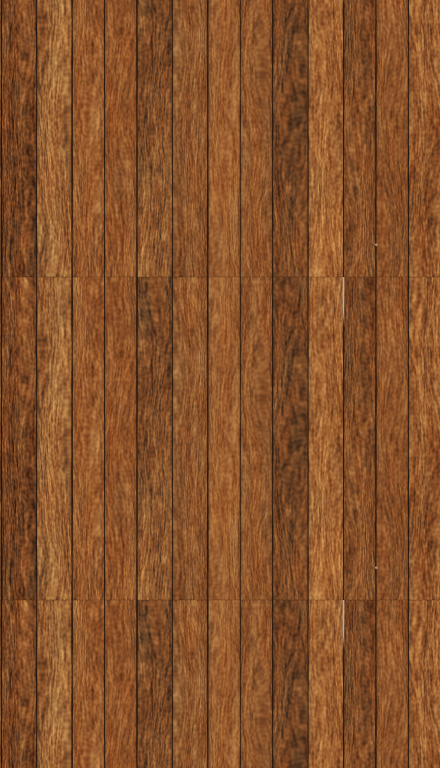
A Shadertoy shader for this texture:

```glsl
// Thirteen upright hardwood planks of uneven tone, parted by thin dark gaps.
// One block of boards is stacked with a hard joint between the copies; the grain
// is stretched gradient noise, seeded per plank and warped into growth rings.

const float PLANKS = 13.0;
const float PITCH = 0.0771;         // mean plank width
const float BLOCK_HEIGHT = 0.4206;  // height of one repeat
const float BLOCK_BASE = 0.2188;    // level of the lowest joint

// Per plank: mean tone, rise in tone from bottom to top, strength of figure
const vec3 WOOD[13] = vec3[13](
    vec3(0.36, 0.14, 1.0), vec3(0.59, -0.03, 1.0), vec3(0.55, 0.02, 0.6),
    vec3(0.50, -0.04, 0.4), vec3(0.43, -0.20, 0.9), vec3(0.49, 0.03, 0.5),
    vec3(0.57, 0.02, 0.3), vec3(0.50, -0.03, 0.4), vec3(0.37, -0.05, 0.6),
    vec3(0.61, -0.04, 0.8), vec3(0.41, -0.10, 0.7), vec3(0.48, -0.03, 0.4),
    vec3(0.53, 0.05, 0.9));

float hash1(float n) {
    return fract(sin(n * 12.9898 + 4.1) * 4375.85);
}

vec2 gradient(vec2 cell) {
    vec3 h = fract(cell.xyx * vec3(0.1031, 0.1030, 0.0973));
    h += dot(h, h.yzx + 33.33);
    float angle = 6.2832 * fract((h.x + h.y) * h.z);
    return vec2(cos(angle), sin(angle));
}

// Gradient noise, about -0.7 to 0.7
float noise(vec2 p) {
    vec2 c = floor(p), f = p - c;
    vec2 w = f * f * f * (f * (f * 6.0 - 15.0) + 10.0);
    float a = dot(gradient(c), f);
    float b = dot(gradient(c + vec2(1, 0)), f - vec2(1, 0));
    float d = dot(gradient(c + vec2(0, 1)), f - vec2(0, 1));
    float e = dot(gradient(c + vec2(1, 1)), f - vec2(1, 1));
    return mix(mix(a, b, w.x), mix(d, e, w.x), w.y);
}

// Layered noise for fibres, each layer finer than the last
float fibres(vec2 p) {
    float sum = 0.0, gain = 0.8;
    for (int k = 0; k < 3; k++) {
        sum += gain * noise(p);
        p = p * vec2(1.8, 2.2) + 17.3;
        gain *= 1.15;
    }
    return sum;
}

// Left edge of plank i, with slightly uneven widths
float seamX(float i) {
    return 0.0063 + PITCH * i + 0.0034 * sin(1.5708 * (i - 1.0));
}

vec3 woodColor(float tone, float hue) {
    vec3 dark = vec3(0.20, 0.115, 0.07), mid = vec3(0.54, 0.315, 0.16);
    vec3 light = vec3(0.82, 0.59, 0.33);
    tone = clamp(tone, 0.0, 1.0);
    vec3 c = mix(mix(dark, mid, min(tone * 2.0, 1.0)), light, max(tone * 2.0 - 1.0, 0.0));
    return c + hue * vec3(-0.01, 0.03, 0.035);
}

// Tone of the wood; p.x runs across one plank, p.y up the block
float woodTone(vec2 p, vec3 wood, float seed) {
    vec2 offset = vec2(seed * 31.7, seed * 13.1);
    float bend = noise(vec2(p.x * 1.2, p.y * 2.6) + offset);
    float wobble = noise(vec2(p.x * 5.0, p.y * 18.0) + offset);
    float broad = noise(vec2(p.x * 2.2 + bend, p.y * 1.7) + offset + 7.0);
    float rings = sin(6.2832 * (p.x * 3.0 + bend * 4.5 + wobble * 0.4));
    float fibre = fibres(vec2(p.x * 5.0 + bend * 2.0, p.y * 5.0) + offset);
    float streak = noise(vec2(p.x * 15.0 + bend * 6.0 + wobble * 0.5, p.y * 24.0) + offset);
    float pores = noise(vec2(p.x * 16.0 + bend * 6.0, p.y * 85.0) + offset + 3.0);
    float tone = wood.x + wood.y * (p.y - 0.5) + 0.025;
    tone += broad * (0.07 + 0.13 * wood.z) + rings * 0.045 * wood.z;
    tone += fibre * (0.13 + 0.07 * wood.z);
    tone += streak * (0.16 + 0.14 * wood.z);
    return tone + pores * (0.15 + 0.10 * wood.z);
}

// Darkness of the gap beside a plank edge
float gapMask(float x, float i, float v, float aa) {
    float halfWidth = mix(0.0006, 0.0016, hash1(i + 2.0));
    halfWidth *= 1.0 + 0.6 * noise(vec2(i * 9.7, v * 9.0));
    float d = abs(x - seamX(i));
    float core = 1.0 - smoothstep(halfWidth - aa * 0.5, halfWidth + aa * 0.8, d);
    return max(core * 0.82, 0.25 * exp(-d / 0.0025));
}

void mainImage(out vec4 fragColor, in vec2 fragCoord) {
    vec2 uv = fragCoord / iResolution.xy;
    float aa = 1.0 / iResolution.x;
    float rise = (uv.y - BLOCK_BASE) / BLOCK_HEIGHT;
    float v = fract(rise);

    // Plank under this point
    float i = floor((uv.x - 0.0063) / PITCH);
    if (uv.x < seamX(i)) i -= 1.0;
    else if (uv.x >= seamX(i + 1.0)) i += 1.0;
    float id = mod(i, PLANKS);
    float across = (uv.x - seamX(i)) / (seamX(i + 1.0) - seamX(i));

    // Wood
    float tone = woodTone(vec2(across, v), WOOD[int(id)], id + 1.0);
    float hue = 0.6 * hash1(id * 3.7) - 0.2 + noise(vec2(across * 3.0 + id * 8.0, v * 5.0));
    vec3 color = woodColor(tone, hue);

    // Gaps and the faint joint between blocks
    float gap = max(gapMask(uv.x, i, v, aa), gapMask(uv.x, i + 1.0, v, aa));
    color = mix(color, vec3(0.085, 0.055, 0.04), gap);
    float joint = abs(rise - round(rise)) * BLOCK_HEIGHT;
    color *= 1.0 - 0.12 * (1.0 - smoothstep(0.0, 1.5 / iResolution.y, joint));

    // Daylight through one gap, and a small pale chip
    float slit = 1.0 - smoothstep(0.0008, 0.0008 + aa, abs(uv.x - seamX(10.0)));
    slit *= smoothstep(0.84, 0.90, v);
    vec2 chipOffset = vec2(uv.x - 0.855, (v - 0.10) * 0.73);
    float chip = 1.0 - smoothstep(0.0015, 0.0015 + aa, length(chipOffset));
    color = mix(color, vec3(0.80, 0.77, 0.70), max(slit * 0.85, chip * 0.7));
    fragColor = vec4(color, 1.0);
}
```
